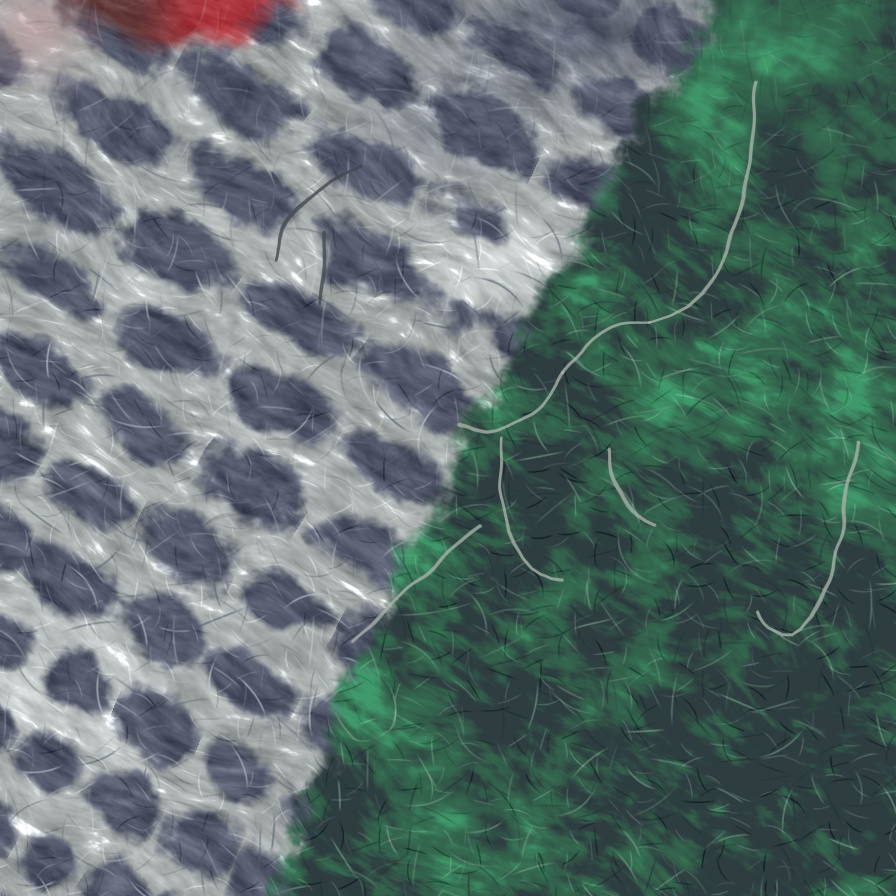
A Shadertoy shader for this texture:

```glsl
vec2 hash2(vec2 p) {
  vec3 q = fract(p.xyx * vec3(0.1031, 0.103, 0.0973));
  q += dot(q, q.yzx + 33.33);
  return fract((q.xx + q.yz) * q.zy);
}

float gradNoise(vec2 p) {
  vec2 i = floor(p), f = fract(p), o = vec2(0, 1);
  vec2 u = f * f * (3.0 - 2.0 * f);
  float a = dot(hash2(i) * 2.0 - 1.0, f);
  float b = dot(hash2(i + o.yx) * 2.0 - 1.0, f - o.yx);
  float c = dot(hash2(i + o) * 2.0 - 1.0, f - o);
  float d = dot(hash2(i + 1.0) * 2.0 - 1.0, f - 1.0);
  return mix(mix(a, b, u.x), mix(c, d, u.x), u.y) * 1.5;
}

float fbm(vec2 p) {
  float sum = 0.0, amp = 0.6;
  for (int i = 0; i < 4; i++) {
    sum += amp * gradNoise(p);
    p = mat2(1.6, 1.2, -1.2, 1.6) * p + 7.3;
    amp *= 0.55;
  }
  return sum;
}

// Soft spot: centre in xy, size in zw
float glow(vec2 p, vec4 spot) {
  vec2 d = (p - spot.xy) / spot.zw;
  return exp(-dot(d, d));
}

// Short bent hairs, one per grid cell
float hairs(vec2 p, float scale, float seed) {
  vec2 g = p * scale;
  float cover = 0.0;
  for (int k = 0; k < 9; k++) {
    vec2 cell = floor(g) + vec2(k % 3, k / 3) - 1.0;
    vec2 r = hash2(cell + seed), s = hash2(cell + seed + 51.7);
    float angle = -0.6 + (s.x - 0.5) * 2.6;
    vec2 d = mat2(cos(angle), -sin(angle), sin(angle), cos(angle)) * (g - cell - r);
    float bent = abs(d.y - (s.y - 0.5) * 1.2 * d.x * d.x);
    float line = 1.0 - smoothstep(0.0, 0.016 + scale / iResolution.y, bent);
    float taper = 1.0 - smoothstep(0.2, 0.35 + 0.3 * r.y, abs(d.x));
    cover = max(cover, line * taper * (0.35 + 0.65 * r.x));
  }
  return cover;
}

// Long thread along a quadratic curve
float thread(vec2 p, vec4 ends, vec2 bend) {
  float dist = 1.0, aa = 0.8 / iResolution.y;
  vec2 last = ends.xy;
  for (int i = 1; i <= 10; i++) {
    float t = float(i) / 10.0;
    vec2 next = mix(mix(ends.xy, bend, t), mix(bend, ends.zw, t), t);
    vec2 d = next - last, e = p - last;
    dist = min(dist, length(e - d * clamp(dot(e, d) / dot(d, d), 0.0, 1.0)));
    last = next;
  }
  return 1.0 - smoothstep(0.0018 - aa, 0.0018 + aa, dist);
}

// Slanted rows of dark tufts
float tufts(vec2 p) {
  float phase[11] = float[11](0.099, 0.027, 0.13, 0.13, 0.059, 0.059, 0.046, 0.098, 0.078, 0.085, 0.055);
  float v = 0.935 - p.y - 0.55 * p.x;
  float row = round(v / 0.108);
  v -= row * 0.108;
  float gap = 0.146 - 0.0091 * abs(row);
  float along = (p.x + 0.4 * v - phase[int(clamp(row + 3.0, 0.0, 10.0))]) / gap;
  float column = round(along);
  vec2 size = vec2(0.47 * gap, 0.039) * (0.85 + 0.3 * hash2(vec2(column, row) + 20.0).x);
  float reach = length(vec2((along - column) * gap, v) / size);
  reach += 0.55 * fbm(p * 17.0) + 0.2 * fbm(p * 50.0);
  reach += 0.9 * glow(p, vec4(0.56, 0.72, 0.08, 0.05)) + 0.6 * glow(p, vec4(0.54, 0.6, 0.03, 0.06));
  return 1.0 - smoothstep(0.7, 1.2, reach);
}

vec3 knit(vec2 p, float streak, float focus) {
  vec3 pale = vec3(0.66, 0.68, 0.68) + 0.13 * fbm(p * 9.0) + 0.22 * streak;
  pale += 0.14 * glow(p, vec4(0.56, 0.71, 0.08, 0.05)) + 0.13 * glow(p, vec4(0.05, 0.25, 0.12, 0.07));
  vec3 navy = vec3(0.3, 0.32, 0.4) + 0.2 * streak + 0.08 * fbm(p * 13.0);
  float dark = tufts(p + 0.008 * vec2(gradNoise(p * 19.0), gradNoise(p * 19.0 + 40.0)));
  float haze = 0.9 * glow(p, vec4(0.65, 0.97, 0.13, 0.07)) + 0.5 * glow(p, vec4(0.5, 0.87, 0.09, 0.06));
  dark = max(dark, haze * (0.9 + 0.5 * fbm(p * 15.0)));
  vec3 col = mix(pale, navy, clamp(dark, 0.0, 0.94));
  col += 0.25 * smoothstep(0.25, 0.6, streak) * (1.0 - dark);
  // Red patch at the top
  float reach = length((p - vec2(0.195, 1.015)) / vec2(0.135, 0.075));
  float red = 1.0 - smoothstep(0.7, 1.1, reach + 0.35 * fbm(p * 16.0));
  vec3 crimson = mix(vec3(0.38, 0.22, 0.22), vec3(0.68, 0.22, 0.25), smoothstep(0.14, 0.23, p.x));
  col = mix(col, vec3(0.72, 0.6, 0.6), 0.7 * glow(p, vec4(0.04, 0.97, 0.05, 0.05)));
  col = mix(col, crimson + 0.15 * streak, red);
  col = mix(col, vec3(0.34, 0.37, 0.43), 0.65 * focus * hairs(p, 16.0, 3.0));
  return mix(col, vec3(0.75, 0.78, 0.8), 0.7 * focus * hairs(p, 17.0, 90.0));
}

vec3 pile(vec2 p, float streak, float focus) {
  // Six bright patches, then six shadows
  vec4 spots[12] = vec4[12](vec4(0.82, 0.57, 0.14, 0.05), vec4(0.42, 0.21, 0.07, 0.09),
    vec4(0.66, 0.67, 0.04, 0.05), vec4(0.96, 0.46, 0.07, 0.08), vec4(0.53, 0.1, 0.08, 0.04),
    vec4(0.82, 0.92, 0.09, 0.12), vec4(0.62, 0.41, 0.06, 0.07), vec4(0.85, 0.31, 0.12, 0.07),
    vec4(0.73, 0.77, 0.04, 0.08), vec4(0.62, 0.59, 0.05, 0.04), vec4(0.86, 0.09, 0.22, 0.12),
    vec4(0.56, 0.22, 0.04, 0.06));
  float light = 0.3 + 0.95 * fbm(p * 12.0) + 0.7 * streak * focus;
  for (int i = 0; i < 12; i++) light += (i < 6 ? 0.34 : -0.3) * glow(p, spots[i]);
  vec3 col = mix(vec3(0.18, 0.24, 0.25), vec3(0.2, 0.39, 0.3), smoothstep(0.0, 0.5, light));
  col = mix(col, vec3(0.25, 0.6, 0.42), smoothstep(0.45, 1.1, light));
  col = mix(col, vec3(0.12, 0.18, 0.19), 0.6 * focus * hairs(p, 19.0, 12.0));
  return mix(col, vec3(0.52, 0.66, 0.58), 0.6 * focus * hairs(p, 18.0, 70.0));
}

void mainImage(out vec4 fragColor, in vec2 fragCoord) {
  vec2 p = fragCoord / iResolution.xy;
  float focus = mix(0.3, 1.0, smoothstep(0.0, 0.35, 1.0 - p.y));
  vec2 flow = p + 0.03 * vec2(gradNoise(p * 8.0), gradNoise(p * 8.0 + 30.0));
  float streak = fbm(mat2(0.87, 1.5, -0.5, 2.6) * flow * 22.0);

  // Ragged border between the two fabrics
  float side = p.x - 0.305 - 0.36 * p.y - 0.12 * p.y * p.y - 0.025 * glow(p, vec4(0.7, 0.87, 0.2, 0.1));
  side += 0.03 * gradNoise(p * 9.0) + 0.035 * fbm(p * 30.0);
  vec3 col = mix(knit(p, streak, focus), pile(p, streak, focus), smoothstep(-0.016, 0.016, side));
  col += focus * (0.14 * hairs(p, 31.0, 7.0) - 0.12 * hairs(p, 28.0, 33.0));

  // Loose threads: seven pale, two dark
  vec4 ends[9] = vec4[9](vec4(0.844, 0.909, 0.729, 0.639), vec4(0.729, 0.639, 0.632, 0.583),
    vec4(0.632, 0.583, 0.514, 0.525), vec4(0.56, 0.512, 0.632, 0.355), vec4(0.957, 0.505, 0.846, 0.316),
    vec4(0.677, 0.5, 0.73, 0.414), vec4(0.534, 0.414, 0.397, 0.284), vec4(0.404, 0.815, 0.306, 0.71),
    vec4(0.362, 0.74, 0.358, 0.66));
  vec2 bends[9] = vec2[9](vec2(0.833, 0.661), vec2(0.664, 0.642), vec2(0.586, 0.505), vec2(0.55, 0.35),
    vec2(0.91, 0.21), vec2(0.685, 0.43), vec2(0.465, 0.35), vec2(0.31, 0.77), vec2(0.36, 0.7));
  vec2 w = p + 0.007 * vec2(gradNoise(p * 23.0), gradNoise(p * 23.0 + 9.0));
  for (int i = 0; i < 9; i++) {
    vec3 tint = i < 7 ? vec3(0.66, 0.7, 0.66) : vec3(0.26, 0.28, 0.31);
    col = mix(col, tint, 0.8 * thread(w, ends[i], bends[i]));
  }
  fragColor = vec4(clamp(col, 0.0, 1.0), 1.0);
}
```
